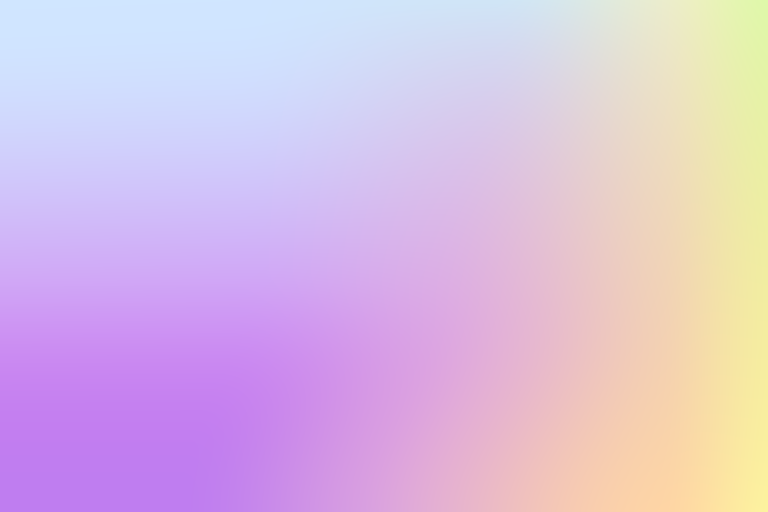
This background is drawn by a Shadertoy shader. Its source:

```glsl
// A soft pastel mesh gradient: pale sky sinking into violet on the left,
// then rose, peach and lime bands toward the right. Each band is a vertical
// colour curve; the bands are blended across a gently bent horizontal axis.

// Smooth curve through three colours at heights 0, 0.5 and 1.
vec3 column(vec3 low, vec3 middle, vec3 high, float y) {
    float lowWeight = (1.0 - y) * (1.0 - 2.0 * y);
    float middleWeight = 4.0 * y * (1.0 - y);
    float highWeight = y * (2.0 * y - 1.0);
    return low * lowWeight + middle * middleWeight + high * highWeight;
}

// Sky fading down to violet, deepening near the floor.
vec3 skyToViolet(vec2 uv) {
    const vec3 sky = vec3(0.815, 0.900, 1.000);
    const vec3 violet = vec3(0.815, 0.490, 0.940);
    const vec3 deepViolet = vec3(0.748, 0.490, 0.940);
    float height = uv.y - 0.06 * uv.x * uv.y;
    vec3 colour = mix(sky, violet, 1.0 - smoothstep(0.04, 0.98, height));
    return mix(colour, deepViolet, 1.0 - smoothstep(0.02, 0.48, uv.y));
}

// Pulls the warm bands leftward along the floor, leaving both sides fixed.
float bendAxis(vec2 uv, float amount) {
    float nearFloor = 1.0 - smoothstep(0.0, 0.4, uv.y);
    return uv.x + amount * nearFloor * 4.0 * uv.x * (1.0 - uv.x);
}

void mainImage(out vec4 fragColor, in vec2 fragCoord) {
    vec2 uv = fragCoord / iResolution.xy;
    float across = bendAxis(uv, 0.1);

    // Vertical colour curves of the three warm bands
    vec3 rose = column(vec3(0.870, 0.655, 0.865),
                       vec3(0.870, 0.700, 0.885),
                       vec3(0.815, 0.900, 0.965), uv.y);
    vec3 peach = column(vec3(1.000, 0.840, 0.640),
                        vec3(0.950, 0.850, 0.700),
                        vec3(0.945, 0.935, 0.765), uv.y);
    vec3 lime = column(vec3(0.990, 0.955, 0.620),
                       vec3(0.940, 0.935, 0.630),
                       vec3(0.870, 0.975, 0.660), uv.y);

    // Blend from left to right; the peach band narrows toward the top
    float peachStart = mix(0.56, 0.64, smoothstep(0.5, 1.0, uv.y));
    vec3 colour = skyToViolet(uv);
    colour = mix(colour, rose, smoothstep(0.30, 0.68, across));
    colour = mix(colour, peach, smoothstep(peachStart, 0.95, across));
    colour = mix(colour, lime, smoothstep(0.86, 1.02, uv.x));

    fragColor = vec4(clamp(colour, 0.0, 1.0), 1.0);
}
```
